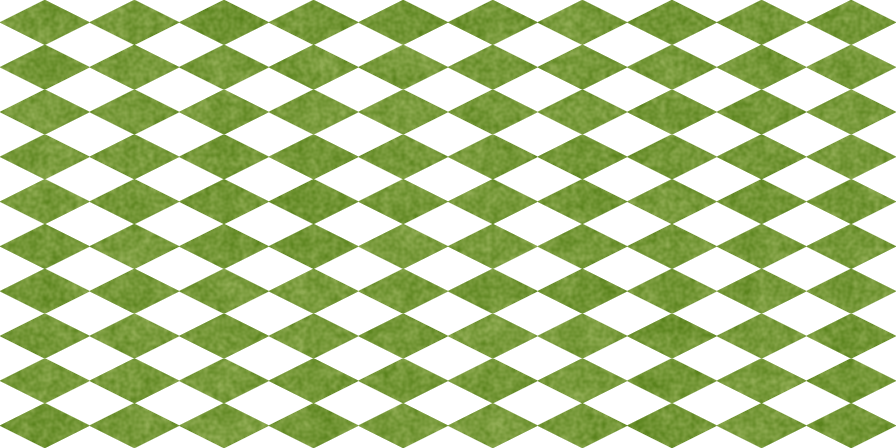
Write a Shadertoy shader that draws this pattern.

```glsl
// Harlequin check: ten by ten flat green diamonds touching tip to tip on white.
// Each diamond is an L1 distance in a repeated cell; wrapped gradient noise in
// several octaves gives the green a mottled, grainy watercolour wash.

const vec2 REPEATS = vec2(10.0);
const float HALF_DIAGONAL = 0.507;   // slightly over half a cell, so tips join
const vec3 PAPER = vec3(1.0);
const vec3 DARK_GREEN = vec3(0.355, 0.515, 0.115);
const vec3 LIGHT_GREEN = vec3(0.565, 0.675, 0.325);

// Integer hash of a lattice point, 0 to 1
float hash(vec2 cell, uint seed) {
    uvec2 q = uvec2(cell);
    uint h = q.x * 374761393u + q.y * 668265263u + seed * 974711u;
    h = (h ^ (h >> 13)) * 1274126177u;
    h = (h ^ (h >> 15)) * 2246822519u;
    h ^= h >> 16;
    return float(h & 65535u) / 65535.0;
}

// Slope contributed by one lattice corner, wrapped at the period
float cornerSlope(vec2 corner, vec2 offset, vec2 period, uint seed) {
    float angle = 6.2832 * hash(mod(corner, period), seed);
    return dot(vec2(cos(angle), sin(angle)), offset);
}

// Gradient noise that tiles over the canvas, about -0.7 to 0.7
float tiledNoise(vec2 uv, vec2 period, uint seed) {
    vec2 p = uv * period;
    vec2 i = floor(p);
    vec2 f = p - i;
    vec2 s = f * f * f * (f * (f * 6.0 - 15.0) + 10.0);
    vec2 e = vec2(1.0, 0.0);
    float low = mix(cornerSlope(i, f, period, seed),
                    cornerSlope(i + e.xy, f - e.xy, period, seed), s.x);
    float high = mix(cornerSlope(i + e.yx, f - e.yx, period, seed),
                     cornerSlope(i + e.xx, f - e.xx, period, seed), s.x);
    return mix(low, high, s.y);
}

// Antialiased coverage of the diamond filling each cell
float diamondCoverage(vec2 grid, float halfDiagonal, float pixel) {
    vec2 p = abs(fract(grid) - 0.5);
    return clamp(0.5 - (p.x + p.y - halfDiagonal) / pixel, 0.0, 1.0);
}

// Pigment tone: broad pools, blotches and paper grain, plus a shift per diamond
float washTone(vec2 uv, vec2 cell) {
    float tone = 0.5 + 0.2 * (hash(cell, 7u) - 0.5);
    tone += 0.28 * tiledNoise(uv, vec2(26.0, 13.0), 1u);
    tone += 0.28 * tiledNoise(uv, vec2(64.0, 32.0), 2u);
    tone += 0.36 * tiledNoise(uv, vec2(124.0, 62.0), 3u);
    tone += 0.42 * tiledNoise(uv, vec2(210.0, 105.0), 4u);
    return clamp(tone, 0.0, 1.0);
}

void mainImage(out vec4 fragColor, in vec2 fragCoord) {
    vec2 uv = fragCoord / iResolution.xy;
    vec2 grid = uv * REPEATS;
    float pixel = length(REPEATS / iResolution.xy);

    vec3 green = mix(DARK_GREEN, LIGHT_GREEN, washTone(uv, floor(grid)));
    float coverage = diamondCoverage(grid, HALF_DIAGONAL, pixel);
    fragColor = vec4(mix(PAPER, green, coverage), 1.0);
}
```
